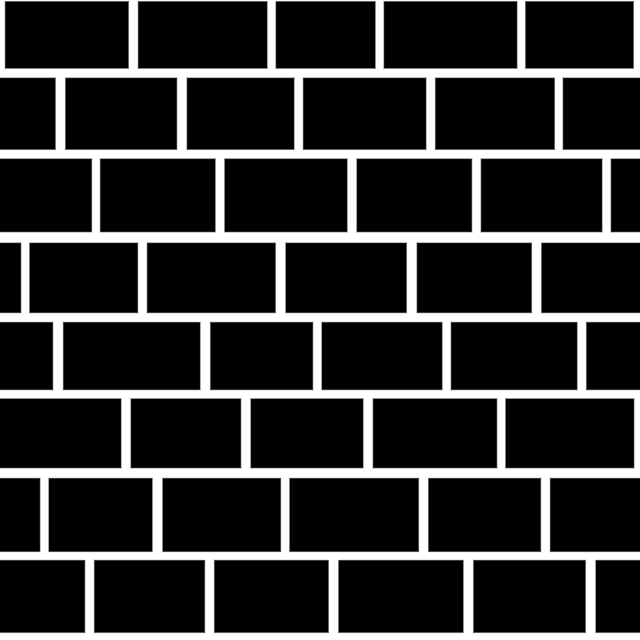
Write a Shadertoy shader that draws this pattern.

```glsl
float hash(vec2 p)
{
    vec3 q = fract(p.xyx * vec3(0.1031, 0.1030, 0.0973));
    q += dot(q, q.yzx + 33.33);
    return fract((q.x + q.y) * q.z);
}

// Signed distance to the mortar line under a course; each line drifts a little
float bedJoint(float y, float course)
{
    float center = course / 8.0 + 0.007 - 0.004 * cos(1.4 * course);
    float halfWidth = 0.0074 + 0.0024 * (hash(vec2(course, 71.0)) - 0.5);
    return abs(y - center) - halfWidth;
}

// Signed distance to the nearest upright mortar line in a course
float headJoint(float x, float course)
{
    float shifted = x * 5.0 - fract(0.653 + 0.627 * course);
    float nearest = 1.0;
    for (int i = -1; i <= 1; i++)
    {
        float joint = floor(shifted + 0.5) + float(i);
        vec2 id = vec2(joint, course) + 17.0;
        float center = joint + 0.18 * (hash(id) - 0.5);
        float halfWidth = 0.0072 + 0.0016 * (hash(id + 43.0) - 0.5);
        nearest = min(nearest, abs(shifted - center) / 5.0 - halfWidth);
    }
    return nearest;
}

void mainImage(out vec4 fragColor, in vec2 fragCoord)
{
    vec2 uv = fragCoord / iResolution.y;
    float pixel = 1.0 / iResolution.y;

    // Eight running courses, five bricks across
    float course = floor((uv.y - 0.007) * 8.0);
    float bed = min(bedJoint(uv.y, course), bedJoint(uv.y, course + 1.0));
    float mortarDistance = min(bed, headJoint(uv.x, course));

    // White mortar over black bricks
    float mortar = 1.0 - smoothstep(-pixel, pixel, mortarDistance);
    fragColor = vec4(vec3(mortar), 1.0);
}
```
